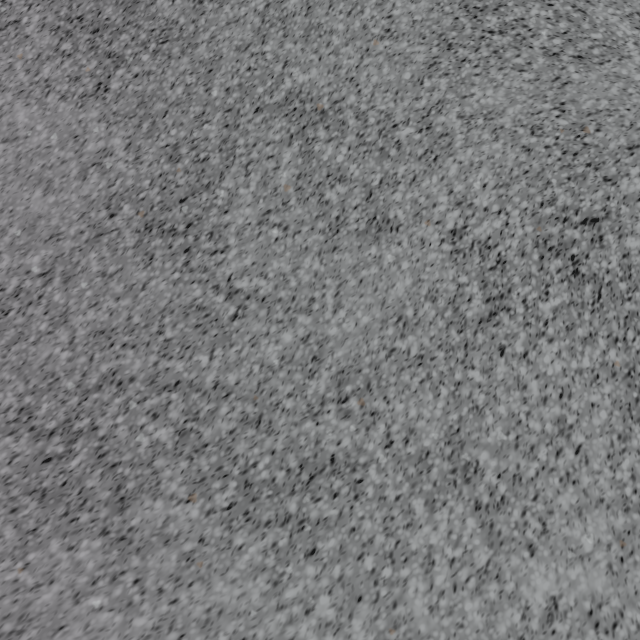
Reproduce this texture procedurally as a WebGL 2 fragment shader.

```glsl
#version 300 es
precision highp float;
// Weathered grey asphalt: slanted pits and soft grains that get finer toward the top.

uniform vec2 u_resolution;
out vec4 fragColor;

const float COARSE_FREQ = 62.0;      // cells across the canvas at the bottom edge
const float FINE_FREQ = 112.0;
const float PATCH_FREQ = 21.0;
const float STONE_FREQ = 26.0;
const float DEPTH_SHRINK = 0.65;     // extra density at the top edge
const float COARSE_GAIN = 2.35;
const float FINE_GAIN = 1.75;
const float PATCH_GAIN = 0.75;
const float MOTTLE_GAIN = 0.16;
const float ANGLE_JITTER = 0.9;
const float STONE_CHANCE = 0.07;
const vec3 TONE_CURVE = vec3(0.475, 0.083, -0.011);  // constant, linear, quadratic
const vec3 COOL_TINT = vec3(0.991, 1.004, 1.008);
const vec3 PALE_STONE = vec3(0.66, 0.67, 0.67);
const vec3 RUST_STONE = vec3(0.50, 0.43, 0.37);

// Three random values in 0..1 for a cell of a layer
vec3 hash3(ivec2 cell, int layer) {
    uvec3 v = uvec3(ivec3(cell, layer)) * 1664525u + 1013904223u;
    v.x += v.y * v.z; v.y += v.z * v.x; v.z += v.x * v.y;
    v ^= v >> 16u;
    v.x += v.y * v.z; v.y += v.z * v.x; v.z += v.x * v.y;
    return vec3(v >> 8u) / 16777216.0;
}

// Direction in which the flecks lean
float leanAngle(vec2 uv) {
    float farRight = smoothstep(0.45, 1.0, uv.x) * smoothstep(0.5, 1.0, uv.y);
    return mix(0.72, 1.12, uv.x) - 1.3 * farRight;
}

// Cellular sum of elongated flecks: narrow dark pits, wider light grains
float flecks(vec2 p, float angle, int layer) {
    ivec2 home = ivec2(floor(p));
    float sum = 0.0;
    for (int j = -1; j <= 1; j++) {
        for (int i = -1; i <= 1; i++) {
            ivec2 cell = home + ivec2(i, j);
            vec3 place = hash3(cell, layer);
            vec3 shape = hash3(cell, layer + 50);
            float weight = place.z * 2.0 - 1.0;
            float turn = angle + ANGLE_JITTER * (shape.x - 0.5);
            vec2 axis = vec2(cos(turn), sin(turn));
            vec2 d = p - vec2(cell) - place.xy;
            float width = mix(0.36, 0.62, smoothstep(-0.4, 0.4, weight));
            vec2 local = vec2(dot(d, axis) / mix(0.75, 1.0, shape.y),
                              dot(d, vec2(-axis.y, axis.x)) / width);
            float k = max(0.0, 1.0 - dot(local, local));
            sum += weight * k * k;
        }
    }
    return sum - 0.05;
}

// Broad uneven wear from layered sines
float mottle(vec2 p) {
    float sum = 0.0;
    for (int i = 0; i < 4; i++) {
        p = mat2(0.8, 0.6, -0.6, 0.8) * p * 1.55 + 1.7;
        sum += sin(p.x + 1.3 * sin(p.y * 0.8)) * sin(p.y + 0.9 * sin(p.x * 0.7));
    }
    return sum;
}

// Scattered stones: x is coverage, y picks the colour
vec2 stones(vec2 p, float blur) {
    ivec2 home = ivec2(floor(p));
    vec2 best = vec2(0.0);
    for (int j = -1; j <= 1; j++) {
        for (int i = -1; i <= 1; i++) {
            ivec2 cell = home + ivec2(i, j);
            vec3 place = hash3(cell, 7);
            vec3 shape = hash3(cell, 8);
            vec2 d = p - vec2(cell) - place.xy;
            float radius = mix(0.10, 0.21, shape.x);
            float wobble = 1.0 + 0.2 * sin(3.0 * atan(d.y, d.x + 1e-5) + 6.28 * shape.y);
            float cover = 1.0 - smoothstep(-blur, blur, length(d) - radius * wobble);
            cover *= step(place.z, STONE_CHANCE);
            if (cover > best.x) best = vec2(cover, shape.z);
        }
    }
    return best;
}

void main() {
    vec2 uv = gl_FragCoord.xy / min(u_resolution.x, u_resolution.y);

    // Receding ground: density rises with height
    vec2 ground = vec2((uv.x - 0.5) * (1.0 + DEPTH_SHRINK * uv.y),
                       uv.y + 0.5 * DEPTH_SHRINK * uv.y * uv.y);
    float angle = leanAngle(uv);
    float wear = mottle(uv * 4.0);

    // Relief, stronger toward the right
    float relief = COARSE_GAIN * flecks(ground * COARSE_FREQ, angle, 1)
                 + FINE_GAIN * flecks(ground * FINE_FREQ, angle, 2);
    relief *= mix(0.85, 1.12, smoothstep(0.1, 0.8, uv.x)) - 0.06 * wear;
    relief += PATCH_GAIN * flecks(ground * PATCH_FREQ, angle, 3);
    relief += MOTTLE_GAIN * wear + 0.3 * (uv.x - 0.5) - 0.15 * (uv.y - 0.5);

    // Skewed tone: deep darks, compressed lights
    float z = clamp(relief, -3.2, 3.0);
    float tone = TONE_CURVE.x + z * (TONE_CURVE.y + z * TONE_CURVE.z);
    vec3 color = tone * mix(vec3(1.0, 0.99, 1.008), COOL_TINT, smoothstep(0.0, 0.5, uv.x));

    // Pale and rusty stones
    vec2 stone = stones(ground * STONE_FREQ, 0.07);
    vec3 stoneColor = mix(PALE_STONE, RUST_STONE, step(0.72, stone.y));
    color = mix(color, stoneColor + 0.03 * z, 0.6 * stone.x);

    fragColor = vec4(color, 1.0);
}
```
